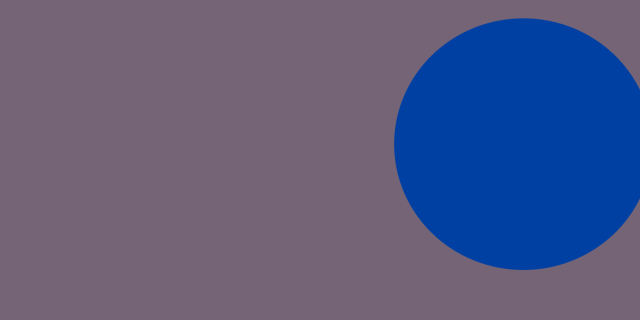
This background is drawn by a WebGL 2 fragment shader. Its source:

```glsl
#version 300 es
precision highp float;

uniform vec2 u_resolution;
out vec4 fragColor;

// Approximate signed distance to a nearly round ellipse
float ellipseDistance(vec2 p, vec2 radii) {
    return (length(p / radii) - 1.0) * min(radii.x, radii.y);
}

void main() {
    // Height runs from 0 to 1, width from 0 to the aspect ratio
    vec2 p = gl_FragCoord.xy / u_resolution.y;
    float pixel = 1.0 / u_resolution.y;

    vec3 mauve = vec3(0.457, 0.394, 0.463);
    vec3 blue = vec3(0.0, 0.25, 0.635);

    // Large disc, cut off by the right border
    float disc = ellipseDistance(p - vec2(1.6355, 0.5495), vec2(0.4038, 0.3932));
    float coverage = 1.0 - smoothstep(-0.75 * pixel, 0.75 * pixel, disc);

    fragColor = vec4(mix(mauve, blue, coverage), 1.0);
}
```
